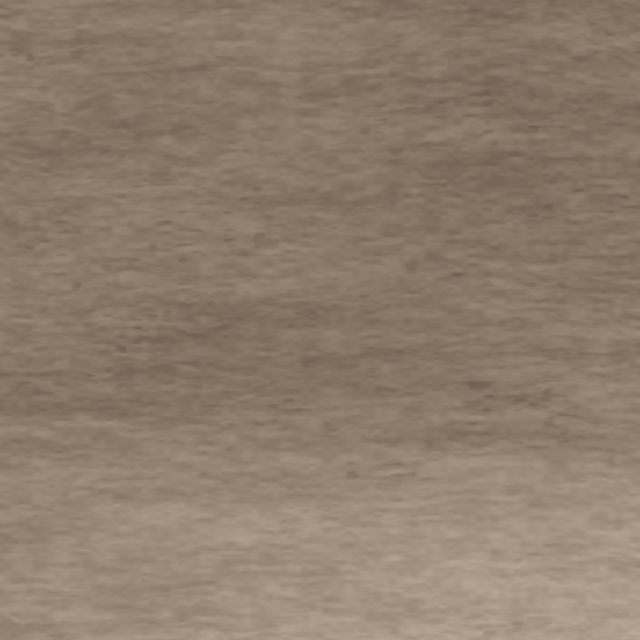
This texture is drawn by a three.js fragment shader. Its source:

```glsl
// Smooth brown-grey wood veneer with a soft horizontal grain.
// Stretched value noise at several scales gives bands, streaks, fibres and pores;
// a broad glow lightens the lower right, and one tone value drives a colour ramp.

#define BASE_TONE 0.532
#define GLOW_GAIN 0.155
#define BAND_GAIN 0.042
#define STREAK_GAIN 0.034
#define FIBRE_GAIN 0.032
#define SPECK_GAIN 0.020
#define PORE_GAIN 0.050
#define WAVINESS 0.0035

varying vec2 vUv;

float hash(vec2 cell) {
  vec3 p = fract(vec3(cell.xyx) * 0.1031);
  p += dot(p, p.yzx + 33.33);
  return fract((p.x + p.y) * p.z);
}

// Value noise from -1 to 1
float noise(vec2 p) {
  vec2 cell = floor(p);
  vec2 f = fract(p);
  f = f * f * f * (f * (f * 6.0 - 15.0) + 10.0);
  float low = mix(hash(cell), hash(cell + vec2(1.0, 0.0)), f.x);
  float high = mix(hash(cell + vec2(0.0, 1.0)), hash(cell + vec2(1.0, 1.0)), f.x);
  return 2.0 * mix(low, high, f.y) - 1.0;
}

// Three octaves, each turned a little to hide the lattice
float layeredNoise(vec2 p) {
  float sum = 0.0;
  float gain = 0.6;
  for (int i = 0; i < 3; i++) {
    sum += gain * noise(p);
    p = mat2(1.0, 0.06, -0.03, 1.0) * p * 1.93 + vec2(17.3, 41.7);
    gain *= 0.6;
  }
  return sum;
}

// Light pooling along the bottom, strongest at the right
float cornerGlow(vec2 uv) {
  float rise = uv.y + 0.03 * noise(uv * vec2(2.0, 5.0) + 63.0);
  return (1.0 - smoothstep(0.0, 0.52, rise)) * mix(0.38, 1.0, uv.x);
}

// Sparse, short dark dashes
float pores(vec2 uv) {
  float dash = noise(uv * vec2(42.0, 135.0) + 211.0);
  float patchiness = smoothstep(-0.3, 0.6, noise(uv * vec2(5.0, 16.0) + 87.0));
  return smoothstep(0.45, 0.95, dash) * patchiness;
}

vec3 woodColour(float tone) {
  vec3 shade = vec3(0.51, 0.44, 0.38);
  vec3 light = vec3(0.67, 0.60, 0.53);
  return mix(shade, light, (tone - 0.51) / 0.16);
}

void main() {
  // Slightly wavy grain coordinates
  vec2 grain = vUv;
  grain.y += WAVINESS * noise(vUv * vec2(19.0, 33.0) + 7.0);
  grain.y += 0.012 * noise(vUv * vec2(2.5, 3.0) + 29.0);

  // Broad to fine tone changes
  float tone = BASE_TONE + GLOW_GAIN * cornerGlow(vUv);
  tone += BAND_GAIN * layeredNoise(grain * vec2(1.7, 8.0) + 11.0);
  tone += STREAK_GAIN * layeredNoise(grain * vec2(4.0, 36.0) + 53.0);
  tone += FIBRE_GAIN * noise(grain * vec2(31.0, 125.0) + 101.0);
  tone += SPECK_GAIN * noise(grain * vec2(88.0, 190.0) + 149.0);
  tone -= PORE_GAIN * pores(grain);

  gl_FragColor = vec4(woodColour(tone), 1.0);
}
```
